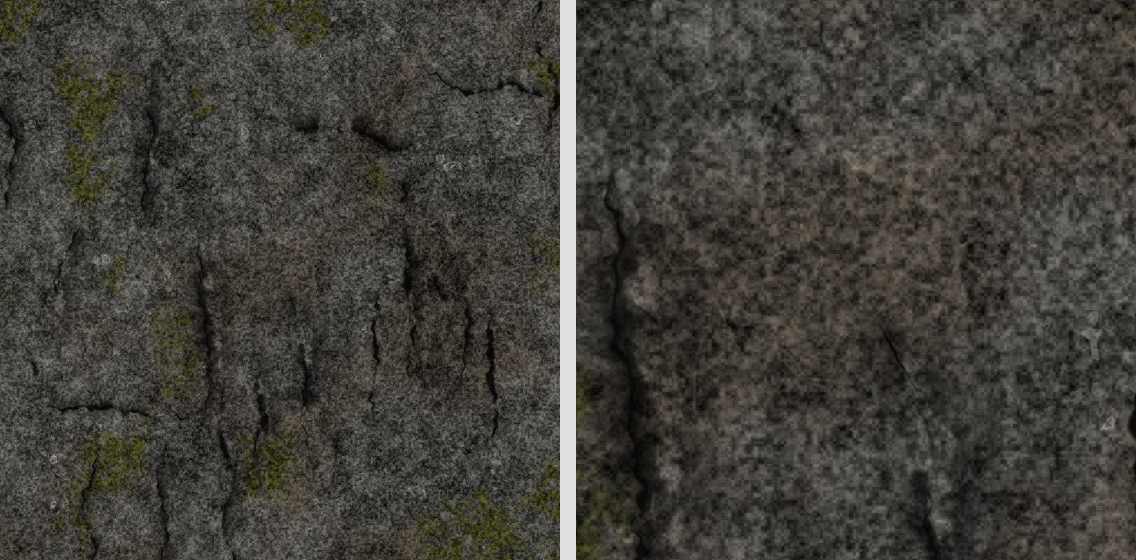
Left: the whole. Right: its middle third, enlarged.
Write a three.js fragment shader that draws this texture.

```glsl
// Dark weathered rock face with vertical cracks, lichen flakes, moss and dry needles.
varying vec2 vUv;

vec3 hash3(vec2 p) {
  vec3 q = fract(p.xyx * vec3(0.1031, 0.1030, 0.0973));
  q += dot(q, q.yxz + 33.33);
  return fract((q.xxy + q.yzz) * q.zyx);
}

float noise(vec2 p) {
  vec2 id = floor(p), f = fract(p);
  f = f * f * (3.0 - 2.0 * f);
  float low = mix(hash3(id).x, hash3(id + vec2(1.0, 0.0)).x, f.x);
  float high = mix(hash3(id + vec2(0.0, 1.0)).x, hash3(id + 1.0).x, f.x);
  return mix(low, high, f.y);
}

float fbm(vec2 p) {
  float sum = 0.0, amp = 0.516;
  for (int i = 0; i < 5; i++) {
    sum += amp * noise(p);
    p = mat2(1.6, 1.2, -1.2, 1.6) * p + 17.3;
    amp *= 0.5;
  }
  return sum;
}

// Scattered ragged chips: x is coverage, y is brightness, z is the pale rim.
vec3 flakes(vec2 p, float density) {
  vec2 id = floor(p);
  vec3 best = vec3(0.0);
  for (int y = -1; y <= 1; y++) {
    for (int x = -1; x <= 1; x++) {
      vec2 cell = id + vec2(x, y);
      vec3 h = hash3(cell), k = hash3(cell + 91.0);
      vec2 q = p - cell - h.xy;
      float radius = mix(0.15, 0.5, h.z * h.z);
      float angle = atan(q.y, q.x) + 6.28 * k.x;
      float d = length(q) * (1.0 + 0.25 * cos(2.0 * angle) + 0.12 * cos(5.0 * angle));
      float cover = (1.0 - smoothstep(radius - 0.06, radius + 0.06, d)) * step(k.y, density);
      float rim = cover * smoothstep(radius * 0.35, radius * 0.8, d);
      if (cover > best.x) best = vec3(cover, k.z, rim);
    }
  }
  return best;
}

// Thin bent strokes, one per cell, in any direction.
float needles(vec2 p) {
  vec2 id = floor(p);
  float ink = 0.0;
  for (int y = -1; y <= 1; y++) {
    for (int x = -1; x <= 1; x++) {
      vec2 cell = id + vec2(x, y);
      vec3 h = hash3(cell);
      float c = cos(6.28 * h.z), s = sin(6.28 * h.z);
      vec2 q = mat2(c, s, -s, c) * (p - cell - h.xy);
      q.y += (h.x - 0.5) * q.x * q.x;
      float stroke = 1.0 - smoothstep(0.015, 0.055, abs(q.y));
      stroke *= 1.0 - smoothstep(0.4, 0.65, abs(q.x));
      ink = max(ink, stroke * (0.4 + 0.6 * h.y));
    }
  }
  return ink;
}

// Ragged cracks with rough shaded folds beside them; every sixth lies flat.
float cracks(vec2 p) {
  float rough = smoothstep(0.34, 0.6, fbm(p * vec2(70.0, 24.0)));
  float depth = 0.0;
  for (int n = 0; n < 20; n++) {
    float i = float(n);
    vec3 h = hash3(vec2(i, 3.0)), k = hash3(vec2(i, 17.0));
    vec2 q = p - vec2(fract(i * 0.618 + 0.13), h.y);
    if (mod(i, 6.0) > 4.5) q = q.yx;
    float reach = mix(0.07, 0.2, h.z);
    float taper = max(0.0, 1.0 - q.y * q.y / (reach * reach));
    float path = 0.5 * (k.x - 0.5) * q.y + 0.05 * (noise(vec2(q.y * 12.0, i * 7.0)) - 0.5);
    path += 0.009 * (noise(vec2(q.y * 80.0, i * 7.0 + 3.0)) - 0.5);
    float side = q.x - path;
    float width = 0.006 * taper * (0.2 + k.y) * (0.3 + rough);
    float core = 1.0 - smoothstep(width * 0.4, width + 0.0025, abs(side));
    core *= smoothstep(0.0, 0.3, taper) * (0.35 + 0.65 * rough);
    float spread = (0.007 + 0.03 * k.z * k.z) * (side > 0.0 ? 1.0 : 0.5);
    float fold = exp(-abs(side) / spread) * sqrt(taper) * rough;
    depth = max(depth, max(core * 0.85, fold * 0.8));
  }
  return depth;
}

void main() {
  vec2 p = vUv;
  vec2 warped = p + 0.012 * vec2(fbm(p * 30.0), fbm(p * 30.0 + 50.0));
  vec2 ragged = warped + 0.006 * vec2(noise(p * 130.0), noise(p * 130.0 + 40.0));
  float grain = noise(p * 250.0 + 9.0) - 0.5;
  float grit = hash3(floor(p * 512.0)).y - 0.5;

  // Stone mottling, from broad stains to fine grit
  float tone = 0.262 + 0.17 * (fbm(p * 6.0) - 0.5) + 0.27 * (fbm(warped * 46.0) - 0.5);
  tone += 0.23 * grain + 0.13 * grit;
  vec3 color = tone * vec3(1.02, 1.0, 0.955);

  // Lichen rosettes and small chips gather in clusters
  float cluster = smoothstep(0.42, 0.65, fbm(p * 9.0 + 31.0));
  vec3 rosette = flakes(ragged * 40.0, 0.4);
  vec3 chip = flakes(ragged * 105.0 + 7.0, 0.5);
  color += (0.05 * rosette.x + 0.16 * rosette.z) * (rosette.y - 0.35) * (0.5 + 1.2 * cluster);
  vec3 chipColor = (0.13 + 0.34 * chip.y + 0.14 * grain + 0.1 * grit) * vec3(1.01, 1.0, 0.96);
  color = mix(color, chipColor, chip.x * (0.4 + 0.35 * cluster));

  // Dry needle litter
  float litter = smoothstep(0.5, 0.68, fbm(p * 6.0 + 72.0));
  float straw = 0.0;
  for (int i = 0; i < 4; i++) {
    straw = max(straw, needles(p * (26.0 + 5.0 * float(i)) + 19.0 * float(i)));
  }
  color *= mix(vec3(1.0), vec3(0.94, 0.89, 0.82), litter);
  color = mix(color, vec3(0.38, 0.33, 0.28) + 0.15 * grain, straw * (0.06 + 0.5 * litter));

  // Moss cushions, mostly toward the upper and lower edges
  float edge = abs(p.y - 0.5);
  float moss = smoothstep(0.66, 0.78, fbm(p * 6.0 + 113.0) + 0.25 * edge);
  moss *= smoothstep(0.3, 0.6, fbm(p * 60.0));
  vec3 mossColor = vec3(0.23, 0.24, 0.1) * (0.5 + 0.9 * fbm(p * 95.0 + 5.0) + 0.9 * grain + 0.5 * grit);
  color = mix(color, mossColor, 0.9 * moss);

  color *= 1.0 - cracks(ragged);
  gl_FragColor = vec4(clamp(color, 0.025, 0.75), 1.0);
}
```
